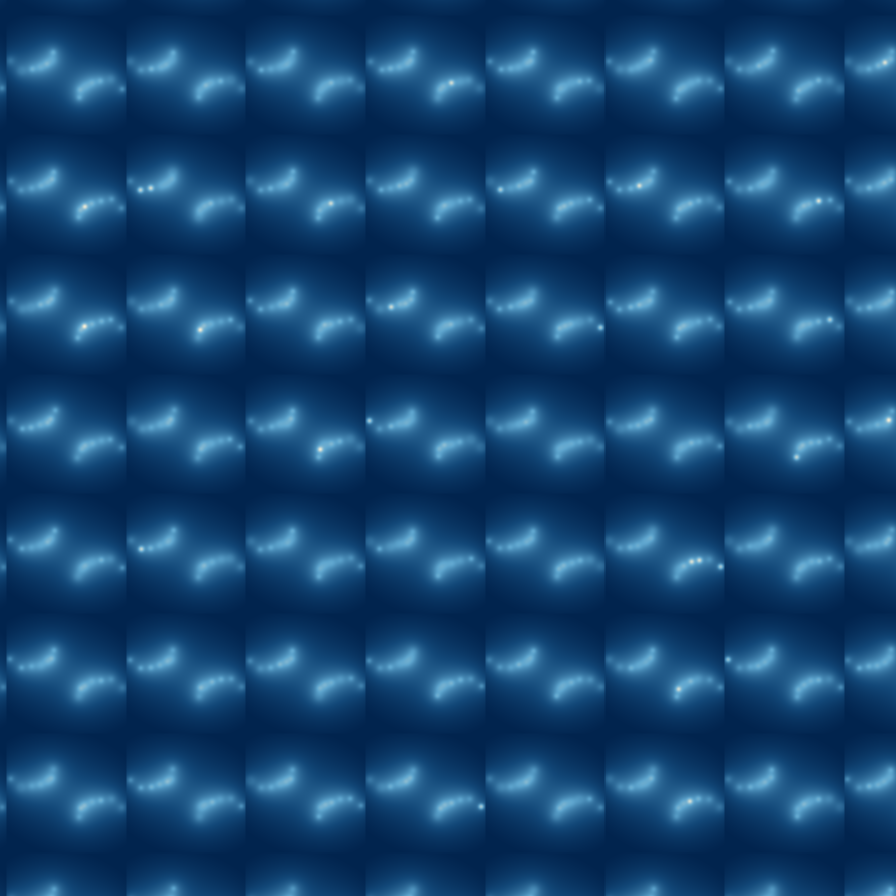
Write a three.js fragment shader that draws this pattern.

```glsl
// Grid of dark blue tiles, each lit by two point-mirrored streaks of glowing specks.
varying vec2 vUv;

const float PERIOD = 0.1336;              // tile size
const vec2 ORIGIN = vec2(0.0072, 0.048);  // corner of the first whole tile
const int SPECKS = 7;                     // specks per streak
const float SPECK_RADIUS = 0.026;         // in tile units
const float DRIFT = 0.022;                // wander of specks between tiles
const float SPARK_CHANCE = 0.03;
const float SPARK_GAIN = 4.5;
const float SAMPLE_OFFSET = 0.0006;       // edge smoothing, in canvas units

// Light levels at which each colour is reached
const float DEEP_LEVEL = 1.7;
const float MID_LEVEL = 3.3;
const float BRIGHT_LEVEL = 6.8;
const float SPARK_LEVEL = 13.0;
const vec3 DEEP = vec3(0.005, 0.14, 0.305);
const vec3 MID = vec3(0.07, 0.28, 0.47);
const vec3 BRIGHT = vec3(0.37, 0.65, 0.81);
const vec3 SPARK = vec3(1.0, 0.95, 0.84);

float hash(vec2 p) {
  vec3 q = fract(vec3(p.xyx) * 0.1031);
  q += dot(q, q.yzx + 33.33);
  return fract((q.x + q.y) * q.z);
}

float cornerSlope(vec2 corner, vec2 offset) {
  float angle = 6.2832 * hash(corner);
  return dot(vec2(cos(angle), sin(angle)), offset);
}

float gradientNoise(vec2 p) {
  vec2 i = floor(p);
  vec2 f = p - i;
  vec2 u = f * f * (3.0 - 2.0 * f);
  vec2 e = vec2(1.0, 0.0);
  return mix(mix(cornerSlope(i, f), cornerSlope(i + e.xy, f - e.xy), u.x),
             mix(cornerSlope(i + e.yx, f - e.yx), cornerSlope(i + 1.0, f - 1.0), u.x), u.y);
}

// Streak that dips, climbs to the right and hooks up; k runs 0 to 1 along it
vec2 streak(float k) {
  float x = 0.035 + 0.365 * sin(1.5 * k);
  float y = 0.515 + 0.115 * k + 0.095 * exp(-14.0 * k) + 0.065 * pow(k, 8.0);
  return vec2(x, y);
}

// Broad falloff of one speck, plus a core that twinkles from tile to tile
float speckLight(vec2 p, vec2 center, vec2 seed) {
  vec2 d = p - center;
  float d2 = dot(d, d);
  float r2 = SPECK_RADIUS * SPECK_RADIUS;
  float glow = inversesqrt(d2 + r2) / float(2 * SPECKS);
  float twinkle = 1.6 * (hash(seed) - 0.5);
  float spark = SPARK_GAIN * step(1.0 - SPARK_CHANCE, hash(seed + 57.0));
  return glow + (twinkle + spark) * exp(-d2 / (0.6 * r2));
}

float tileLight(vec2 p, vec2 tile) {
  float light = 0.0;
  for (int i = 0; i < SPECKS; i++) {
    float n = float(i);
    vec2 center = streak(n / float(SPECKS - 1));
    vec2 q = tile * 0.37 + vec2(n * 5.3, n * 2.9) + 20.0;
    center += DRIFT * vec2(gradientNoise(q), gradientNoise(q + 71.5));
    vec2 seed = tile + vec2(n * 17.0, n * 31.0) + 11.0;
    light += speckLight(p, center, seed);
    light += speckLight(p, 1.0 - center, seed + 211.0);
  }
  return light;
}

vec3 lightColor(float light) {
  vec3 color = mix(DEEP, MID, smoothstep(0.0, 1.0, 0.5) * 2.0
                   * clamp((light - DEEP_LEVEL) / (MID_LEVEL - DEEP_LEVEL), 0.0, 1.0));
  color = mix(color, BRIGHT, clamp((light - MID_LEVEL) / (BRIGHT_LEVEL - MID_LEVEL), 0.0, 1.0));
  return mix(color, SPARK, clamp((light - BRIGHT_LEVEL) / (SPARK_LEVEL - BRIGHT_LEVEL), 0.0, 1.0));
}

void main() {
  // Four samples soften the seams between tiles
  vec3 color = vec3(0.0);
  for (int i = 0; i < 4; i++) {
    vec2 side = vec2(mod(float(i), 2.0), floor(float(i) * 0.5)) * 2.0 - 1.0;
    vec2 grid = (vUv + SAMPLE_OFFSET * side - ORIGIN) / PERIOD;
    vec2 tile = floor(grid);
    color += lightColor(tileLight(grid - tile, tile));
  }
  gl_FragColor = vec4(color * 0.25, 1.0);
}
```
